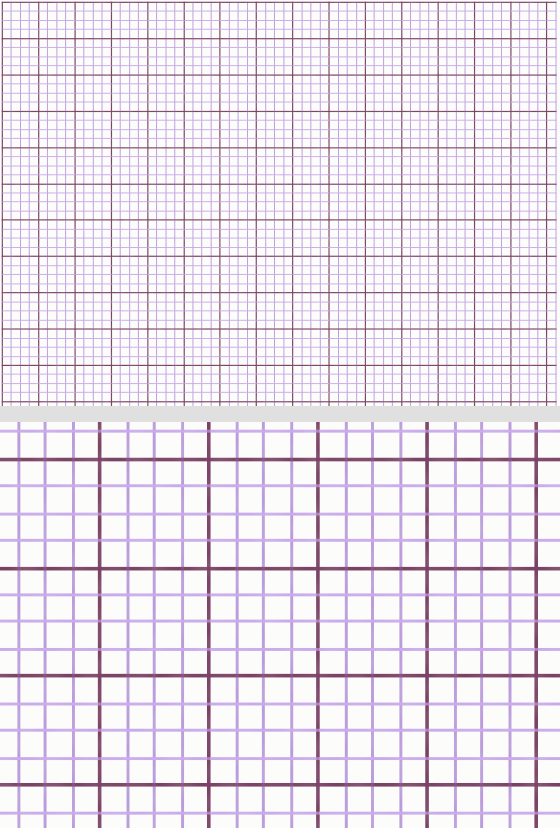
Top: the whole. Bottom: its middle third, enlarged.
This pattern is drawn by a Shadertoy shader. Its source:

```glsl
// Graph paper: fine lilac squares grouped four by four by dark plum rules.

const float STEP = 12.475;     // fine spacing; the sheet is 558 units high
const float LAST_COLUMN = 61.0;

// Share of a pixel covered by a line of the given width, at a signed distance.
float lineCoverage(float dist, float width, float pixel) {
    float low = max(dist - 0.5 * pixel, -0.5 * width);
    float high = min(dist + 0.5 * pixel, 0.5 * width);
    return clamp((high - low) / pixel, 0.0, 1.0);
}

// Coverage of the nearest rule along one axis: x = fine, y = heavy.
vec2 rules(float coord, float lastIndex, float pixel) {
    float index = clamp(round(coord / STEP), 0.0, lastIndex);
    // Rules sit on whole units, so spacing varies slightly between cells.
    float dist = coord - round(index * STEP);
    float heavy = 1.0 - step(0.5, mod(index, 4.0));
    return vec2((1.0 - heavy) * lineCoverage(dist, 1.35, pixel),
                heavy * lineCoverage(dist, 1.65, pixel));
}

// Slow unevenness of the ink.
float inkWear(vec2 p) {
    return 0.96 + 0.03 * sin(p.x * 0.31 + 2.0 * sin(p.y * 0.17))
                + 0.02 * sin(p.y * 0.53 + 1.7 * sin(p.x * 0.23));
}

void mainImage(out vec4 fragColor, in vec2 fragCoord) {
    // Sheet units measured rightward and downward from the grid corner
    float pixel = 558.0 / iResolution.y;
    vec2 sheet = vec2(fragCoord.x, iResolution.y - fragCoord.y) * pixel - 3.2;

    vec2 vertical = rules(sheet.x, LAST_COLUMN, pixel);
    vec2 horizontal = rules(sheet.y, 1000.0, pixel);

    // Trim the rules at the top and side edges of the grid
    float right = round(LAST_COLUMN * STEP);
    vertical *= clamp((sheet.y + 0.8) / pixel + 0.5, 0.0, 1.0);
    horizontal *= clamp((sheet.x + 0.8) / pixel + 0.5, 0.0, 1.0)
                * clamp((right + 0.8 - sheet.x) / pixel + 0.5, 0.0, 1.0);

    float wear = inkWear(sheet);
    vec3 paper = vec3(0.99, 0.99, 0.98);
    vec3 lilac = vec3(0.73, 0.61, 0.86);
    vec3 plum = vec3(0.48, 0.26, 0.40);

    // Upright rules first, then level rules that lighten them at crossings
    vec3 color = mix(paper, lilac, vertical.x * wear);
    color = mix(color, plum, vertical.y * wear);
    color = mix(color, lilac + 0.06, horizontal.x * wear * (1.0 - 0.4 * vertical.y));
    color = mix(color, plum, horizontal.y * wear * (1.0 - 0.15 * vertical.x));

    fragColor = vec4(color, 1.0);
}
```
